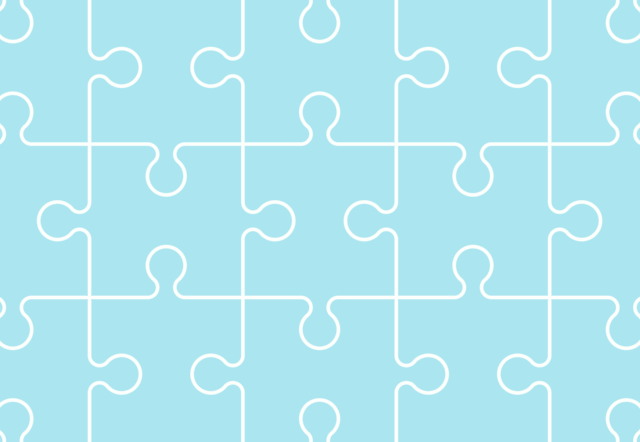
This pattern is drawn by a WebGL 2 fragment shader. Its source:

```glsl
#version 300 es
precision highp float;

uniform vec2 u_resolution;
out vec4 fragColor;

const vec3 PIECE_BLUE = vec3(0.67, 0.90, 0.94);
const vec3 SEAM_WHITE = vec3(0.99, 1.00, 0.99);

// Layout in canvas heights
const float PIECE_SIZE = 0.347;
const vec2 GRID_ORIGIN = vec2(0.2026, 0.327);

// Seam shape in piece sizes
const float KNOB_OFFSET = 0.209;
const float KNOB_RADIUS = 0.1225;
const float FILLET_RADIUS = 0.0655;
const float SEAM_HALF_WIDTH = 0.0118;
const float FAR = 10.0;

float cross2(vec2 a, vec2 b) {
    return a.x * b.y - a.y * b.x;
}

float ringDistance(vec2 p, float radius) {
    return abs(length(p) - radius);
}

// Distance to one seam: x points toward the knob, y runs along the edge
float seamDistance(vec2 p, float knobOffset, float knobRadius, float filletRadius) {
    p.y = abs(p.y);

    // The fillet touches both the straight edge and the knob
    float reach = knobRadius + filletRadius;
    float gap = knobOffset - filletRadius;
    vec2 knob = vec2(knobOffset, 0.0);
    vec2 fillet = vec2(filletRadius, sqrt(reach * reach - gap * gap));
    vec2 toKnob = knob - fillet;
    vec2 fromKnob = p - knob;
    vec2 fromFillet = p - fillet;

    float straight = length(vec2(p.x, max(fillet.y - p.y, 0.0)));
    bool onKnob = cross2(-toKnob, fromKnob) <= 0.0;
    bool onFillet = fromFillet.y <= 0.0 && cross2(fromFillet, toKnob) >= 0.0;
    float knobArc = onKnob ? ringDistance(fromKnob, knobRadius) : FAR;
    float filletArc = onFillet ? ringDistance(fromFillet, filletRadius) : FAR;
    return min(straight, min(knobArc, filletArc));
}

// Alternates between 1 and -1 like a checkerboard
float checkerSign(vec2 cell) {
    return 1.0 - 2.0 * mod(cell.x + cell.y, 2.0);
}

// Nearest seam crossing the x axis of the grid
float nearestSeam(vec2 grid, float facing) {
    vec2 cell = vec2(floor(grid.x + 0.5), floor(grid.y));
    vec2 local = grid - cell - vec2(0.0, 0.5);
    local.x *= facing * checkerSign(cell);
    return seamDistance(local, KNOB_OFFSET, KNOB_RADIUS, FILLET_RADIUS);
}

void main() {
    vec2 canvas = gl_FragCoord.xy / u_resolution.y;
    vec2 grid = (canvas - GRID_ORIGIN) / PIECE_SIZE;
    float pixel = 1.0 / (u_resolution.y * PIECE_SIZE);

    // Upright and level seams share one shape with opposite facing
    float seam = min(nearestSeam(grid, -1.0), nearestSeam(grid.yx, 1.0));

    float edge = 0.9 * pixel;
    float ink = 1.0 - smoothstep(-edge, edge, seam - SEAM_HALF_WIDTH);
    fragColor = vec4(mix(PIECE_BLUE, SEAM_WHITE, ink), 1.0);
}
```
